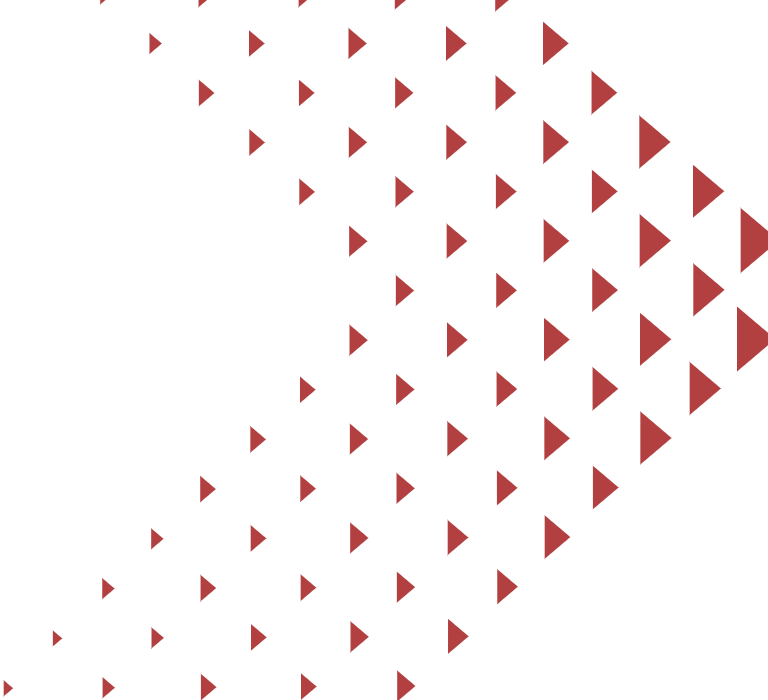
A WebGL 2 fragment shader for this background:

```glsl
#version 300 es
precision highp float;
// Red triangles growing to the right, staggered in a wide chevron on white.

uniform vec2 u_resolution;
out vec4 fragColor;

const vec3 PAPER = vec3(1.0);
const vec3 RED = vec3(0.70, 0.25, 0.25);

// Layout units: the canvas is UNITS wide, y runs down from the top edge.
const float UNITS = 768.0;
const vec2 ORIGIN = vec2(2.5, -6.0);
const vec2 PITCH = vec2(49.3, 49.45);
const int LAST_COLUMN = 15;
const int LAST_ROW = 14;
const int CHEVRON_SPAN = 8;      // columns from inner to outer chevron edge
const float LEAN = 0.17;         // rightward drift per row
const float TILT = 0.02;         // upward drift per row and column
const float TIP_SHIFT = -4.0;    // lower half of the chevron tip
const float SLENDERNESS = 1.18;  // triangle width over half height

// Triangle height per size step, and uneven spacing per column.
const float HEIGHTS[8] = float[](16.0, 21.0, 26.5, 31.0, 35.0, 43.5, 53.0, 65.0);
const float NUDGES[16] = float[](0.0, 0.0, 0.3, 0.1, 0.0, 1.0, 1.5, 1.9,
                                 -0.9, 0.8, 0.9, -0.8, -1.7, -3.4, 0.8, -1.0);

// Signed distance to a triangle with its base on x = 0, pointing right.
float triangleDistance(vec2 p, float halfHeight) {
    float width = halfHeight * SLENDERNESS;
    vec2 normal = normalize(vec2(halfHeight, width));
    float slope = dot(vec2(p.x - width, abs(p.y)), normal);
    return max(-p.x, slope);
}

// True where the lattice holds a triangle of the chevron.
bool isOccupied(int column, int row) {
    if (column < 0 || column > LAST_COLUMN || row < 0 || row > LAST_ROW) return false;
    int slot = column - min(row + 2, LAST_ROW - row);
    return slot >= 0 && slot <= CHEVRON_SPAN && slot % 2 == 0;
}

// Middle of the triangle base.
vec2 anchorOf(int column, int row) {
    vec2 anchor = ORIGIN + PITCH * vec2(column, row);
    anchor.x += NUDGES[column] + LEAN * float(row - 7);
    anchor.y -= TILT * float((column - 7) * row);
    if (column >= 14 && row >= 7) anchor.x += TIP_SHIFT;
    return anchor;
}

float halfHeightOf(int column) {
    int sizeStep = (column < 6 ? column : column - 1) / 2;
    return 0.5 * HEIGHTS[sizeStep];
}

void main() {
    float pixel = UNITS / u_resolution.x;
    vec2 p = vec2(gl_FragCoord.x, u_resolution.y - gl_FragCoord.y) * pixel;
    vec2 lattice = (p - ORIGIN) / PITCH;
    int nearColumn = int(floor(lattice.x));
    int nearRow = int(round(lattice.y));

    // Only neighbouring lattice places can reach this point.
    float coverage = 0.0;
    for (int dy = -1; dy <= 1; dy++) {
        for (int dx = -1; dx <= 1; dx++) {
            int column = nearColumn + dx;
            int row = nearRow + dy;
            if (!isOccupied(column, row)) continue;
            float d = triangleDistance(p - anchorOf(column, row), halfHeightOf(column));
            coverage = max(coverage, clamp(0.5 - d / pixel, 0.0, 1.0));
        }
    }
    fragColor = vec4(mix(PAPER, RED, coverage), 1.0);
}
```
